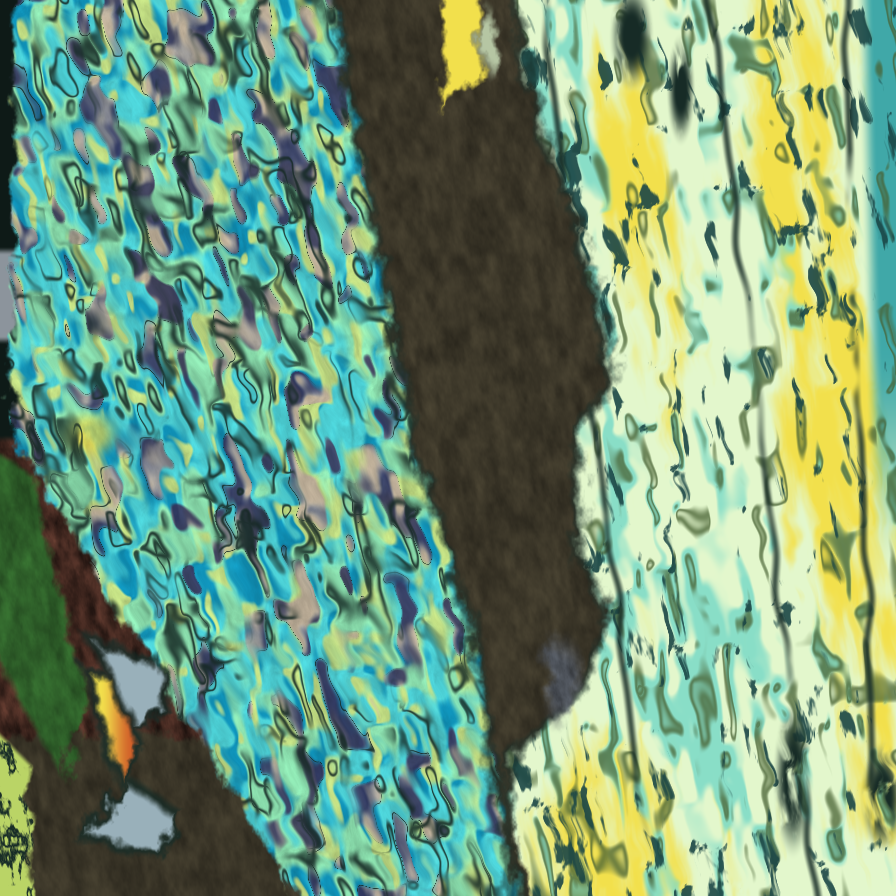
A WebGL 1 fragment shader for this texture:

```glsl
precision highp float;
uniform vec2 u_resolution;

#define GRAIN_SCALE vec2(80.0, 36.0)
#define FIBRE_SCALE vec2(78.0, 24.0)
#define EDGE_SOFT 0.005
#define EDGE_WOBBLE 0.03
#define BROWN vec3(0.235, 0.215, 0.16)
#define INK vec3(0.09, 0.17, 0.15)
#define YELLOW vec3(0.95, 0.88, 0.3)
#define PALE vec3(0.89, 0.97, 0.8)

float hash(vec2 p) {
  p = fract(p * vec2(0.1031, 0.1137));
  p += dot(p, p.yx + 33.33);
  return fract((p.x + p.y) * p.x * 17.3);
}

float noise(vec2 p) {
  vec2 i = floor(p), f = fract(p);
  f = f * f * (3.0 - 2.0 * f);
  return mix(mix(hash(i), hash(i + vec2(1, 0)), f.x),
             mix(hash(i + vec2(0, 1)), hash(i + vec2(1, 1)), f.x), f.y);
}

float fbm(vec2 p) {
  float sum = 0.0, amp = 0.53;
  for (int i = 0; i < 4; i++) {
    sum += amp * noise(p);
    p = p * 2.03 + 17.7;
    amp *= 0.5;
  }
  return sum;
}

float soft(float d) { return smoothstep(-EDGE_SOFT, EDGE_SOFT, d); }
float contour(float n, float level) { return 1.0 - smoothstep(0.0, 0.13, abs(n - level)); }
float spot(vec2 p, float x, float y, float w, float h) {
  return 1.0 - smoothstep(0.4, 1.3, length((p - vec2(x, y)) / vec2(w, h)));
}

float side(vec2 p, vec2 a, vec2 b) { return dot(p - a, normalize(vec2(a.y - b.y, b.x - a.x))); }

// Positive inside a clockwise quad, y pointing down
float quad(vec2 p, vec2 a, vec2 b, vec2 c, vec2 d) {
  return min(min(side(p, a, b), side(p, b, c)), min(side(p, c, d), side(p, d, a)));
}

// Borders as x positions at depth t below the top
float bandLeft(float t) { return 0.371 + 0.18 * t + 0.17 * clamp(t - 0.5, 0.0, 0.16); }

float bandRight(float t) {
  float x = 0.573 + 0.2 * min(t, 0.13) + 0.37 * clamp(t - 0.13, 0.0, 0.13);
  x += 0.27 * clamp(t - 0.26, 0.0, 0.12) - 1.1 * clamp(t - 0.445, 0.0, 0.03);
  x += 0.5 * clamp(t - 0.62, 0.0, 0.07) - 0.45 * clamp(t - 0.69, 0.0, 0.09);
  return x - 1.2 * clamp(t - 0.78, 0.0, 0.06);
}

float grainsLeft(float t) { return 0.015 + 0.62 * max(t - 0.49, 0.0); }

// Blue-green mosaic of small outlined grains
vec3 grains(vec2 p) {
  vec2 s = vec2(p.x - 0.22 * p.y, p.y);
  vec2 g = s * GRAIN_SCALE + 0.9 * noise(s * 50.0);
  float a = noise(g), b = noise(g * 0.8 + 31.0), c = noise(g * 1.1 + 67.0);
  float rim = smoothstep(0.13, 0.36, p.x - 0.2 * p.y);
  vec3 col = mix(vec3(0.3, 0.82, 0.84), vec3(0.06, 0.57, 0.72), smoothstep(0.5, 0.8, a));
  col = mix(col, vec3(0.56, 0.9, 0.7), smoothstep(0.45, 0.7, b));
  col = mix(col, vec3(0.77, 0.88, 0.52), smoothstep(0.62 - 0.14 * rim, 0.85, c));
  // Purple grains gather in a diagonal belt
  float belt = 1.0 - smoothstep(0.06, 0.2, abs(p.x - 0.16 - 0.17 * p.y));
  belt *= 1.0 - smoothstep(0.65, 0.8, p.y);
  float plum = smoothstep(0.66, 0.82, noise(g * 0.8 + 91.0) + 0.12 * belt);
  col = mix(col, mix(vec3(0.22, 0.17, 0.33), vec3(0.75, 0.66, 0.62), smoothstep(0.3, 0.8, c)), plum * 0.85);
  col = mix(col, YELLOW, 0.7 * spot(p, 0.1, 0.485, 0.03, 0.025));
  float lines = max(contour(a, 0.24), contour(b, 0.8));
  lines = max(lines, contour(plum, 0.4)) * smoothstep(0.2, 0.6, noise(g * 0.5 + 5.0));
  return mix(col, INK, 0.85 * lines) * (0.82 + 0.3 * fbm(g * 1.5));
}

// Pale and yellow fibres with cyan streaks
vec3 fibres(vec2 p) {
  vec2 s = vec2(p.x - 0.12 * p.y, p.y);
  vec2 g = s * FIBRE_SCALE + 0.9 * noise(s * 45.0);
  float a = fbm(g * vec2(0.6, 0.4)), b = noise(g + 43.0), c = fbm(g * 0.9 + 11.0);
  float gold = max(spot(s, 0.875, 0.4, 0.075, 0.6), spot(s, 0.685, 0.25, 0.045, 0.25));
  gold = max(gold, spot(p, 0.68, 0.97, 0.13, 0.16));
  float cool = max(spot(p, 0.8, 0.77, 0.09, 0.22), spot(p, 0.89, 0.31, 0.04, 0.07));
  cool = max(cool, 1.0 - smoothstep(0.01, 0.05, abs(s.x - 0.615)));
  vec3 col = mix(PALE, YELLOW, smoothstep(0.5, 0.85, a * 0.75 + gold * 0.42));
  col = mix(col, vec3(0.5, 0.86, 0.78), 0.9 * smoothstep(0.6, 0.88, b + 0.25 * cool - 0.15 * gold));
  float strip = smoothstep(0.955, 0.975, p.x - 0.025 * p.y) * (1.0 - smoothstep(0.38, 0.65, p.y));
  col = mix(col, vec3(0.25, 0.66, 0.66), strip);
  // Broken outlines, inclusions and long splits
  float lines = max(contour(b, 0.9), contour(noise(g * 0.9 + 7.0), 0.14));
  col = mix(col, vec3(0.28, 0.38, 0.2), 0.75 * lines);
  col = mix(col, vec3(0.1, 0.27, 0.27), 0.9 * smoothstep(0.66, 0.76, c + 0.05 * cool));
  float wave = 0.012 * noise(vec2(3.0, p.y * 18.0));
  float split = min(abs(s.x - 0.613 + wave), abs(s.x - 0.785 - wave));
  split = min(split, abs(p.x - 0.95 - 0.035 * p.y + wave));
  split = (1.0 - smoothstep(0.0, 0.007, split)) * smoothstep(0.2, 0.6, noise(g * 0.3));
  col = mix(col, INK, 0.8 * split);
  float pits = max(spot(p, 0.705, 0.04, 0.02, 0.05), spot(p, 0.76, 0.1, 0.013, 0.05));
  pits = max(pits, max(spot(p, 0.885, 0.87, 0.018, 0.07), spot(p, 0.985, 0.89, 0.02, 0.05)));
  return mix(col, INK, pits * smoothstep(0.2, 0.5, c));
}

void main() {
  vec2 p = gl_FragCoord.xy / u_resolution;
  p.y = 1.0 - p.y;
  vec2 q = p + EDGE_WOBBLE * (fbm(p * vec2(60.0, 45.0)) - 0.5);
  float grit = fbm(vec2(p.x - 0.15 * p.y, p.y) * vec2(95.0, 48.0));
  vec3 brown = BROWN * (0.65 + 0.65 * grit);
  float inner = bandLeft(p.y), outer = bandRight(p.y);

  // Left margin: black, grey, rust and brown
  vec3 col = mix(INK * 0.6, vec3(0.55, 0.58, 0.61), soft(0.05 - abs(p.y - 0.33)));
  col = mix(col, vec3(0.25, 0.15, 0.12) * (0.2 + 1.6 * grit), soft(p.y - 0.49));
  col = mix(col, brown, soft(q.y - 0.82));

  // Main regions
  col = mix(col, grains(p), soft(q.x - grainsLeft(p.y)));
  col = mix(col, brown, soft(q.x - inner));
  col = mix(col, fibres(p), soft(q.x - max(outer, inner + 0.012)));
  float border = min(abs(q.x - outer), abs(q.x - inner));
  col = mix(col, INK, 0.5 * (1.0 - smoothstep(0.002, 0.012, border)));

  // Bright notch and slate patch in the dark band
  float notch = quad(q, vec2(0.49, -0.1), vec2(0.53, -0.1), vec2(0.535, 0.08), vec2(0.495, 0.12));
  col = mix(col, YELLOW, soft(notch));
  col = mix(col, PALE * 0.8, spot(q, 0.545, 0.045, 0.012, 0.035));
  col = mix(col, vec3(0.3, 0.32, 0.35) * (0.5 + grit), spot(q, 0.625, 0.76, 0.02, 0.05));

  // Fragments at the lower left
  float green = quad(q, vec2(-0.2, 0.39), vec2(0.035, 0.53), vec2(0.098, 0.79), vec2(0.07, 0.865));
  col = mix(col, vec3(0.18, 0.37, 0.16) * (0.7 + 0.6 * grit), soft(green));
  float corner = min(0.032 - q.x, q.y - 0.82 - q.x);
  col = mix(col, mix(vec3(0.73, 0.83, 0.4), INK, contour(grit, 0.7)), soft(corner));
  float slate = quad(q, vec2(0.108, 0.72), vec2(0.172, 0.74), vec2(0.185, 0.795), vec2(0.153, 0.81));
  slate = max(slate, quad(q, vec2(0.098, 0.93), vec2(0.14, 0.875), vec2(0.192, 0.91), vec2(0.17, 0.947)));
  float amber = quad(q, vec2(0.098, 0.75), vec2(0.118, 0.755), vec2(0.156, 0.835), vec2(0.134, 0.862));
  col = mix(col, INK, 0.8 * soft(max(slate, amber) + 0.009));
  col = mix(col, vec3(0.6, 0.69, 0.73), soft(slate));
  col = mix(col, mix(YELLOW, vec3(0.82, 0.37, 0.16), smoothstep(0.11, 0.15, p.x)), soft(amber));
  gl_FragColor = vec4(col, 1.0);
}
```
